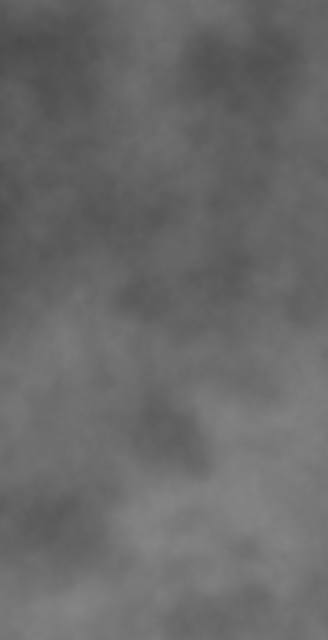
Write a Shadertoy shader that draws this texture.

```glsl
// Soft grey smoke: fractal value noise, lighter towards the bottom.

const float CELLS_ACROSS = 3.6;    // coarsest noise cells per canvas width
const int   OCTAVES      = 6;
const float GAIN         = 0.54;   // amplitude ratio between octaves
const float CONTRAST     = 0.25;
const float GREY_TOP     = 0.360;
const float GREY_BOTTOM  = 0.448;
const vec2  FADE_RANGE   = vec2(0.25, 0.70);  // heights where the base grey changes
const vec2  SEED_OFFSET  = vec2(37.3, 61.7);
const mat2  OCTAVE_TURN  = mat2(0.8, 0.6, -0.6, 0.8);

// Integer hash of a lattice point to [0, 1]
float hash(vec2 cell) {
    uvec2 q = uvec2(ivec2(cell)) * uvec2(1597u, 3812u);
    uint n = (q.x ^ (q.y + 7919u)) * 73856u + q.y;
    n = (n ^ (n >> 15)) * 40503u;
    n = (n ^ (n >> 13)) * 69069u;
    n ^= n >> 16;
    return float(n & 65535u) / 65535.0;
}

// Value noise with quintic interpolation
float valueNoise(vec2 p) {
    vec2 cell = floor(p);
    vec2 f = p - cell;
    vec2 w = f * f * f * (f * (f * 6.0 - 15.0) + 10.0);
    float low  = mix(hash(cell), hash(cell + vec2(1, 0)), w.x);
    float high = mix(hash(cell + vec2(0, 1)), hash(cell + vec2(1, 1)), w.x);
    return mix(low, high, w.y);
}

// Normalised sum of octaves, each turned to hide the lattice
float smoke(vec2 p) {
    float sum = 0.0, total = 0.0, amplitude = 1.0;
    for (int i = 0; i < OCTAVES; i++) {
        sum += amplitude * valueNoise(p);
        total += amplitude;
        amplitude *= GAIN;
        p = OCTAVE_TURN * p * 2.0 + SEED_OFFSET;
    }
    return sum / total;
}

void mainImage(out vec4 fragColor, in vec2 fragCoord) {
    vec2 p = fragCoord / iResolution.x * CELLS_ACROSS + SEED_OFFSET;
    float height = fragCoord.y / iResolution.y;

    // Base grey plus smoke centred on zero
    float base = mix(GREY_BOTTOM, GREY_TOP, smoothstep(FADE_RANGE.x, FADE_RANGE.y, height));
    float grey = base + CONTRAST * (smoke(p) - 0.5);
    fragColor = vec4(vec3(grey), 1.0);
}
```
